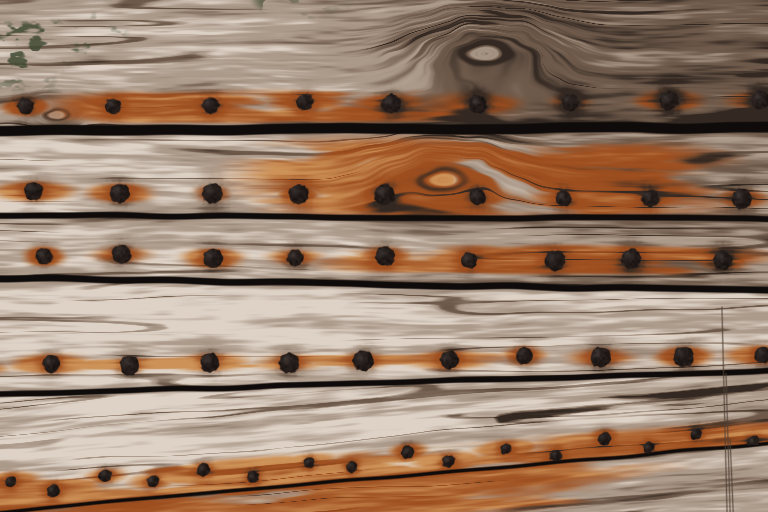
A Shadertoy shader for this texture:

```glsl
const float ASPECT = 1.5, NAIL_RADIUS = .0178, SMALL_RADIUS = .0115, STAGGER = .011;
const vec3 PALE = vec3(.87, .825, .78), GREY = vec3(.67, .60, .54);
const vec3 BROWN = vec3(.43, .35, .29), DARK = vec3(.20, .16, .135);
const vec3 RUST = vec3(.62, .30, .11), TAN = vec3(.80, .56, .32);
const vec3 GAP = vec3(.06, .045, .04), IRON = vec3(.13, .10, .09), MOSS = vec3(.25, .29, .20);
// Heights run downwards. Seam: left height, right height, half thickness
const vec3 SEAM[5] = vec3[5](vec3(.254, .249, .01), vec3(.42, .428, .0058),
    vec3(.543, .568, .0065), vec3(.771, .724, .0055), vec3(1., .866, .0035));
// Nail row: first x, spacing, left height, right height
const vec4 NAILS[5] = vec4[5](vec4(.053, .178, .205, .2), vec4(.072, .172, .377, .387),
    vec4(.08, .166, .496, .512), vec4(.096, .155, .715, .69), vec4(.016, .0966, .955, .847));
// Rust patch: centre x, half width, offset from nail row, half height
const vec4 STAIN[6] = vec4[6](vec4(.53, .38, .005, .028), vec4(.95, .42, -.035, .07),
    vec4(1.05, .4, 0, .026), vec4(.55, .4, 0, .01), vec4(.7, 2.5, .018, .04), vec4(.45, .7, .06, .05));
// Plank darkness at left and right
const vec2 WEAR[6] = vec2[6](vec2(.3, .74), vec2(.14, .48), vec2(.16, .42),
    vec2(.06, .2), vec2(.1, .22), vec2(.35, .3));
// Knot: centre, size, plank
const vec4 KNOT[3] = vec4[3](vec4(.95, .105, .085, 0), vec4(.868, .352, .085, 1),
    vec4(.112, .225, .045, 0));

float hash(vec2 p) {
    vec3 q = fract(p.xyx * vec3(.1031, .1030, .0973));
    q += dot(q, q.yzx + 33.33);
    return fract((q.x + q.y) * q.z);
}
float noise(vec2 p) {
    vec2 i = floor(p), f = fract(p);
    f = f * f * (3. - 2. * f);
    return mix(mix(hash(i), hash(i + vec2(1, 0)), f.x),
               mix(hash(i + vec2(0, 1)), hash(i + 1.), f.x), f.y);
}
float fbm(vec2 p) {
    return .55 * noise(p) + .29 * noise(p * 2.1 + 7.) + .16 * noise(p * 4.3 + 19.);
}
float segmentDistance(vec2 p, vec2 a, vec2 b) {
    vec2 d = b - a;
    return length(p - a - d * clamp(dot(p - a, d) / dot(d, d), 0., 1.));
}
vec3 woodRamp(float t) {
    vec3 c = mix(DARK, BROWN, smoothstep(0., .33, t));
    c = mix(c, GREY, smoothstep(.33, .66, t));
    return mix(c, PALE, smoothstep(.66, 1., t));
}
void mainImage(out vec4 fragColor, in vec2 fragCoord) {
    vec2 uv = fragCoord / iResolution.xy, p = vec2(uv.x * ASPECT, 1. - uv.y);
    float px = 1. / iResolution.y, gap = 0., edge = 0.;
    // Seams between planks
    int plank = 0;
    for (int i = 0; i < 5; i++) {
        float d = p.y - mix(SEAM[i].x, SEAM[i].y, uv.x) + .004 * (noise(vec2(p.x * 9., i * 5)) - .5);
        if (d > 0.) plank = i + 1;
        d = abs(d) - SEAM[i].z;
        gap = max(gap, smoothstep(px, -px, d));
        edge = max(edge, exp(-max(d, 0.) / .006));
    }
    float seed = float(plank) * 13.7;
    vec4 row = NAILS[min(plank, 4)];
    float rowY = mix(row.z, row.w, uv.x);
    // Grain bends into rings at knots
    float v = p.y - rowY + .022 * (fbm(vec2(p.x * 2.2, p.y * 9. + seed)) - .5), knotTone = 0.;
    for (int i = 0; i < 3; i++) {
        if (int(KNOT[i].w) != plank) continue;
        vec2 q = (p - KNOT[i].xy) * vec2(.55, 1) / KNOT[i].z;
        float r = length(q) + .12 * (noise(q * 4.) - .5), w = exp(-1.6 * r * r);
        v = mix(v, r * KNOT[i].z, w);
        knotTone += .45 * smoothstep(.22, .1, r) - w * (.22 + .3 * smoothstep(.12, 0., abs(r - .26)));
    }
    float broad = fbm(vec2(p.x * 2.5, v * 28. + seed));
    float streak = fbm(vec2(p.x * 5., v * 85. + seed));
    float fibre = noise(vec2(p.x * 22., v * 210. + seed));
    float crack = smoothstep(.07, .01, abs(noise(vec2(p.x * 1.7, v * 62. + seed * 3.)) - .5))
                * smoothstep(.42, .62, noise(vec2(p.x * 3.5, v * 30. + seed)));
    float wear = mix(WEAR[plank].x, WEAR[plank].y, smoothstep(.3, .8, uv.x + .3 * (broad - .5)));
    float tone = 1.02 - wear + .5 * (broad - .5) + .62 * (streak - .5) + .22 * (fibre - .5);
    tone += knotTone - .45 * crack - .3 * edge;
    // Long dark split
    float split = segmentDistance(p, vec2(.98, .82), vec2(1.5, .752)) + .03 * (streak - .4);
    if (plank == 4) tone -= .75 * smoothstep(.016, .002, split);
    // Nails and their rust halos
    float nail = 0., rust = 0., glint = 0.;
    for (int j = -1; j <= 1 && plank < 5; j++) {
        float n = floor((p.x - row.x) / row.y + .5) + float(j);
        vec2 id = vec2(n + 3., seed);
        vec2 d = p - vec2(row.x + n * row.y, rowY);
        d -= (vec2(hash(id), hash(id + 41.)) - .5) * vec2(.02, .009);
        if (plank == 4) d.y += mod(n, 2.) < .5 ? STAGGER : -STAGGER;
        float radius = (plank == 4 ? SMALL_RADIUS : NAIL_RADIUS) * (.85 + .3 * hash(id + 9.));
        float r = length(d) + .004 * (noise(d * 160. + id) - .5);
        nail = max(nail, smoothstep(px, -px, r - radius));
        vec2 h = d / vec2(.035 + .04 * hash(id + 5.), .017), g = d / radius + .35;
        glint += exp(-4. * dot(g, g));
        rust = max(rust, exp(-dot(h, h)) * (.65 + .6 * hash(id + 23.)));
        tone -= .6 * exp(-.5 * r * r / (radius * radius));
    }
    // Wide rust broken along the grain
    vec4 stain = STAIN[plank];
    vec2 s = (p - vec2(stain.x, rowY + stain.z)) / stain.yw;
    float blotch = fbm(vec2(p.x * 4., v * 32. + seed + 50.));
    rust = max(rust, exp(-.7 * dot(s * s, s * s)) * smoothstep(.22, .62, blotch));
    rust = clamp(rust * (.65 + .75 * streak), 0., 1.);
    vec3 rustColor = mix(DARK, RUST, smoothstep(-.1, .45, tone));
    rustColor = mix(rustColor, TAN, smoothstep(.5, 1.1, tone));
    vec3 color = mix(woodRamp(clamp(tone, 0., 1.)), rustColor, .95 * smoothstep(.08, .65, rust));
    // Moss flecks
    float moss = smoothstep(.56, .68, fbm(p * vec2(28, 55))) * smoothstep(.45, .6, noise(p * vec2(5, 13) + 4.));
    color = mix(color, MOSS, .85 * moss * smoothstep(.75, .4, p.x) * smoothstep(.19, .14, p.y));
    color = mix(color, GAP, gap);
    color = mix(color, IRON * (.65 + .6 * noise(p * 190.)) + .09 * glint, nail);
    // Dry grass blades
    for (float n = 0.; n < 3.; n++) {
        float d = segmentDistance(p, vec2(1.41 + .008 * n, .6 + .13 * n), vec2(1.42 + .006 * n, 1));
        color = mix(color, BROWN * .7, .8 * smoothstep(px, -px, d - .0012));
    }
    fragColor = vec4(color, 1);
}
```
